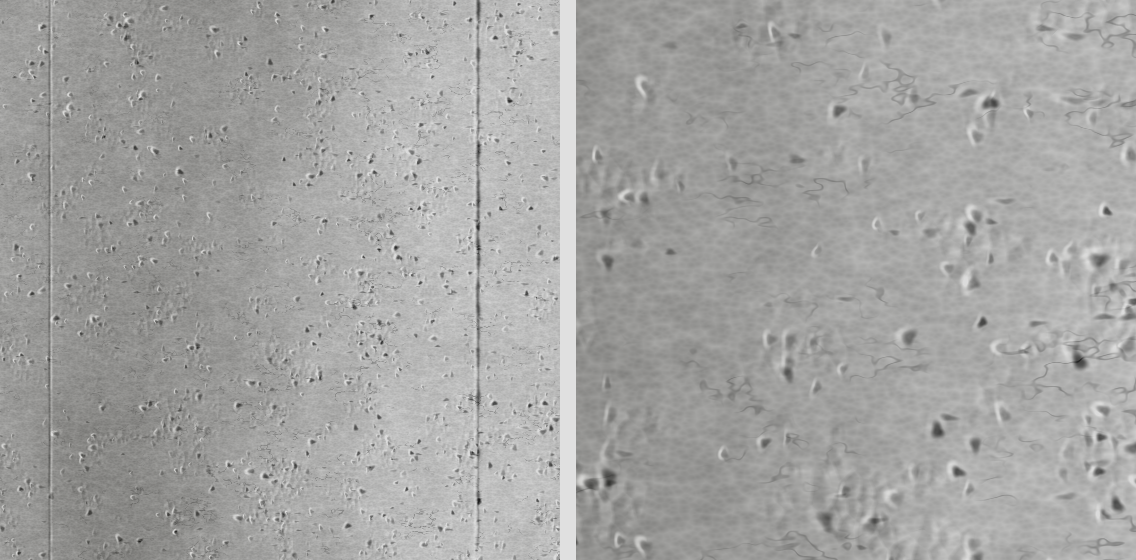
Left: the whole. Right: its middle third, enlarged.
Reproduce this texture procedurally as a Shadertoy shader.

```glsl
// Weathered cast concrete: a cloudy grey wall with two vertical formwork seams.
// Layered sines give the clouds, clumping and cracks, cellular noise the grain
// and embossed flecks, and scattered cells hold air pits and short scratches.

const vec3 SHADE_GREY = vec3(0.586, 0.585, 0.577);
const vec3 LIGHT_GREY = vec3(0.741, 0.742, 0.740);
const vec2 LIGHT_DIR = vec2(-0.9, 0.4);

vec2 hash2(vec2 p) {
    vec3 q = fract(vec3(p.xyx) * vec3(0.1031, 0.1030, 0.0973));
    q += dot(q, q.yzx + 33.33);
    return fract((q.xx + q.yz) * q.zy);
}

// Warped, rotated sine octaves, roughly -1 to 1
float layeredSines(vec2 p, float phase) {
    float sum = 0.0, amplitude = 0.55;
    for (int i = 0; i < 4; i++) {
        sum += amplitude * sin(p.x + 1.4 * sin(p.y * 0.8 + phase)) * cos(p.y * 0.9 + sin(p.x * 0.7));
        p = mat2(1.36, 1.22, -1.22, 1.36) * p + phase;
        amplitude *= 0.66;
    }
    return sum;
}

// Distance to the nearest jittered cell point
float cellular(vec2 p) {
    vec2 cell = floor(p);
    float nearest = 2.0;
    for (int y = -1; y <= 1; y++)
    for (int x = -1; x <= 1; x++) {
        vec2 id = cell + vec2(x, y);
        nearest = min(nearest, length(id + hash2(id + 57.0) - p));
    }
    return nearest;
}

float bump(float x, float centre, float width) {
    float t = (x - centre) / width;
    return exp(-t * t);
}

// Where the surface is broken, 0 to 1
float clumps(vec2 p) {
    return smoothstep(0.0, 0.65, layeredSines(p * 38.0, 2.3) + 0.25 * layeredSines(p * 11.0, 0.6));
}

// Clumped pits: dark core in an uneven rim, brightest toward the light
float pits(vec2 p, float frequency, float radius, float density,
           float core, float rim, vec2 stretch, float seed) {
    vec2 cell = floor(p * frequency);
    float tone = 0.0;
    for (int y = -1; y <= 1; y++)
    for (int x = -1; x <= 1; x++) {
        vec2 id = cell + vec2(x, y);
        vec2 jitter = hash2(id + seed);
        vec2 pick = hash2(id + seed + 31.0);
        vec2 centre = (id + 0.1 + 0.8 * jitter) / frequency;
        if (pick.x > density * (0.1 + clumps(centre))) continue;

        vec2 offset = (p - centre) / stretch;
        float angle = atan(offset.y, offset.x + 1e-6);
        float wobble = 1.0 + 0.18 * sin(2.0 * angle + 6.28 * jitter.x)
                           + 0.14 * sin(3.0 * angle + 6.28 * jitter.y);
        float size = radius * mix(0.65, 1.3, pick.y);
        float r = length(offset) * wobble / size;
        float ring = smoothstep(0.8, 1.4, r) * (1.0 - smoothstep(1.5, 2.3, r));
        vec2 outward = offset / (length(offset) + 1e-5);
        float lit = 0.45 * abs(outward.x) + 0.45 * dot(outward, LIGHT_DIR);
        tone += rim * mix(0.3, 1.3, jitter.x) * ring * lit;
        tone -= core * mix(0.4, 1.0, jitter.y) * (1.0 - smoothstep(0.3, 1.25, r));
    }
    return tone;
}

// Side-lit relief of small cells
float flecks(vec2 p, vec2 frequency) {
    vec2 shift = LIGHT_DIR * 0.0014;
    return cellular((p - shift) * frequency) - cellular((p + shift) * frequency);
}

// Thin broken cracks along the zero lines of the sines
float cracks(vec2 p, vec2 frequency) {
    float line = 1.0 - smoothstep(0.0, 0.13, abs(layeredSines(p * frequency, 1.1)));
    return line * clumps(p * vec2(0.8, 1.3) + 0.37);
}

// Left seam: a fine pale ridge with a thin shadow
float ridgeSeam(vec2 p, float x) {
    float bend = 0.0007 * layeredSines(vec2(2.0, p.y * 25.0), 1.0);
    float wear = 0.8 + 0.4 * layeredSines(vec2(1.0, p.y * 40.0), 4.0);
    return wear * (0.15 * bump(p.x, x + bend, 0.0019) - 0.17 * bump(p.x, x - 0.004 + bend, 0.0019));
}

// Right seam: a ragged dark groove with a pale lip
float grooveSeam(vec2 p, float x) {
    float bend = 0.0014 * layeredSines(vec2(5.0, p.y * 60.0), 3.0);
    float wear = smoothstep(-0.5, 0.7, layeredSines(vec2(3.0, p.y * 42.0), 2.0));
    float groove = mix(0.16, 0.42, wear) * bump(p.x, x + bend, mix(0.002, 0.0038, wear));
    return 0.07 * bump(p.x, x - 0.006 + bend, 0.003) - groove * smoothstep(0.01, 0.05, p.y);
}

void mainImage(out vec4 fragColor, in vec2 fragCoord) {
    vec2 p = fragCoord / iResolution.xy;

    // Broad light from the right, broken by clouds
    float clouds = layeredSines(p * vec2(6.0, 4.5) + 1.7, 1.3);
    float light = smoothstep(0.3, 0.86, p.x + 0.06 * clouds + 0.1 * (0.5 - p.y));
    light += 0.13 * clouds + 0.2 * bump(p.x, 0.0, 0.1);
    light += 0.15 * layeredSines(p * vec2(17.0, 13.0), 2.1);
    light -= 0.35 * bump(p.x, 0.2, 0.16) * bump(p.y, 0.0, 0.25);
    light = clamp(light, -0.4, 1.1);
    vec3 color = mix(SHADE_GREY, LIGHT_GREY, light);

    // Mottling, grain and faint horizontal board marks
    float tone = 0.020 * layeredSines(p * vec2(50.0, 80.0), 0.8);
    tone += 0.060 * (cellular(p * vec2(75.0, 150.0)) - 0.47);
    tone += 0.060 * (cellular(p * vec2(190.0, 300.0) + 9.0) - 0.47);
    tone += 0.020 * layeredSines(p * vec2(90.0, 230.0), 1.9);
    tone += 0.008 * layeredSines(vec2(p.x * 5.0, p.y * 130.0), 2.0);

    // Flecks, cracks and pits, denser to the lower right; dark marks rule the light side
    float rough = mix(0.75, 1.15, smoothstep(0.1, 0.7, p.x)) * mix(1.2, 0.8, p.y);
    float rim = mix(0.22, 0.12, clamp(light, 0.0, 1.0));
    float dark = mix(0.8, 1.2, clamp(light, 0.0, 1.0));
    tone += 1.1 * rim * rough * clumps(p) * flecks(p, vec2(110.0, 80.0));
    tone -= 0.11 * rough * dark * cracks(p, vec2(55.0, 110.0));
    tone += pits(p, 46.0, 0.0039, 0.45 * rough, 0.38 * dark, rim, vec2(1.0, 1.05), 3.0);
    tone += pits(p, 66.0, 0.0029, 0.45 * rough, 0.17 * dark, rim, vec2(0.9, 1.25), 71.0);
    tone += pits(p, 52.0, 0.0021, 0.45 * rough, 0.22 * dark, 0.05, vec2(2.2, 1.0), 143.0);

    tone += ridgeSeam(p, 0.092) + grooveSeam(p, 0.854);
    fragColor = vec4(clamp(color + tone, 0.12, 0.86), 1.0);
}
```
